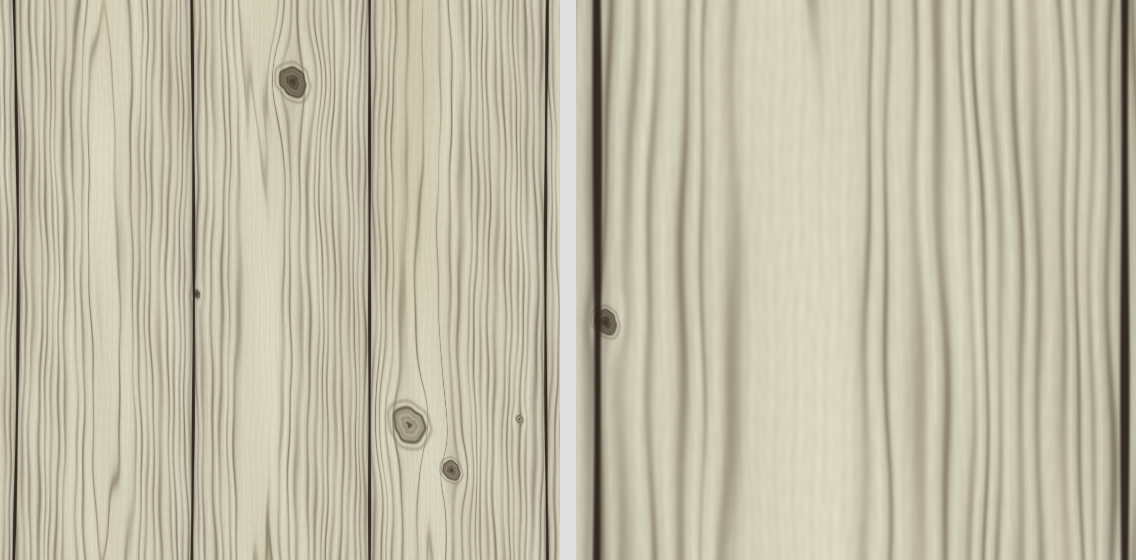
Left, the full canvas; right, a detail of the centre.
This texture is drawn by a three.js fragment shader. Its source:

```glsl
// Pale weathered pine planks with upright grain, knots and dark gaps.
varying vec2 vUv;

const float PITCH = 0.3157;
const float FIRST_GAP = 0.0286;
const float GAP_HALF = 0.0023;
const float SMOOTH = 0.0014;
const float RINGS = 92.0;        // grain lines per unit, far from the heart
const float HEART_DEPTH = 0.05;  // larger clears a wider strip at the heart
const float LINE_HALF = 0.0023;
const int KNOTS = 5;

const vec3 PALE_WOOD = vec3(0.855, 0.848, 0.765);
const vec3 DULL_WOOD = vec3(0.790, 0.770, 0.680);
const vec3 WARM_STAIN = vec3(0.790, 0.745, 0.630);
const vec3 GRAIN = vec3(0.500, 0.455, 0.370);
const vec3 KNOT_BROWN = vec3(0.270, 0.225, 0.170);
const vec3 GAP_DARK = vec3(0.180, 0.140, 0.110);

// Heart position across the plank, ring phase, bow of the arches, bow height
const vec4 STYLE_LEFT = vec4(0.51, -0.35, 1.05, 0.50);
const vec4 STYLE_MIDDLE = vec4(0.38, 0.75, -0.70, 0.37);
const vec4 STYLE_RIGHT = vec4(0.33, 0.25, -0.25, 0.80);

// Knot centre, radius, darkness
vec4 knotAt(int i) {
  if (i == 0) return vec4(0.523, 0.854, 0.0240, 0.90);
  if (i == 1) return vec4(0.731, 0.241, 0.0290, 0.30);
  if (i == 2) return vec4(0.806, 0.160, 0.0155, 0.75);
  if (i == 3) return vec4(0.351, 0.475, 0.0065, 0.95);
  return vec4(0.928, 0.251, 0.0060, 0.45);
}

float bell(float x) { return exp(-x * x); }

// Fine upright fibres from layered sines
float fibres(vec2 p) {
  float sway = sin(p.y * 13.0 + p.x * 40.0);
  float coarse = sin(p.x * 610.0 + sway * 2.0 + sin(p.y * 37.0));
  float fine = sin(p.x * 1130.0 - sway * 3.0 + sin(p.y * 61.0 + p.x * 90.0));
  float flecks = sin(p.y * 290.0 + 4.0 * sin(p.x * 170.0)) * sin(p.x * 430.0 + p.y * 50.0);
  return (coarse + fine + flecks) / 3.0;
}

// Slow sideways wander of the grain
float wander(vec2 p, float plank) {
  float s = p.y + plank * 1.7;
  return 0.0034 * sin(s * 7.0 + p.x * 16.0)
       + 0.0018 * sin(s * 17.0 - p.x * 45.0)
       + 0.0008 * sin(s * 43.0 + p.x * 80.0);
}

void main() {
  vec2 p = vUv;

  // Planks, with slightly bowed gaps
  float bowedX = p.x - 0.008 * (1.0 - 1.5 * p.x) * (sin(3.1416 * p.y) - 0.5);
  float across = (bowedX - FIRST_GAP) / PITCH;
  float plank = floor(across);
  float gapDist = (0.5 - abs(fract(across) - 0.5)) * PITCH;
  vec4 style = STYLE_RIGHT;
  if (plank < 1.5) style = STYLE_MIDDLE;
  if (plank < 0.5) style = STYLE_LEFT;

  // Knots push the grain aside and leave dark tails
  vec2 q = p;
  float squeeze = 1.0;
  float tails = 0.0;
  for (int i = 0; i < KNOTS; i++) {
    vec4 k = knotAt(i);
    vec2 rel = (p - k.xy) / k.z;
    float push = 0.85 * bell(rel.x / 1.9) * bell(rel.y / 3.2);
    q.x -= (p.x - k.x) * push;
    squeeze *= 1.0 - 0.7 * push;
    tails += k.w * bell(rel.x / 0.5) * exp(-abs(rel.y) / 2.5);
  }

  // Growth rings cut lengthwise: arches at the heart, close lines at the sides
  float heartX = FIRST_GAP + (plank + style.x) * PITCH;
  float d = q.x - heartX + wander(q, plank);
  float ringRadius = length(vec2(d, HEART_DEPTH));
  float rise = (p.y - style.w) / 0.5;
  float phase = RINGS * (ringRadius - HEART_DEPTH)
    + (style.y + style.z * rise * rise) * bell(d / 0.055)
    + 0.22 * sin(d * 95.0 + plank * 2.0) + 0.12 * sin(d * 210.0 + p.y * 5.0);
  float density = max(RINGS * abs(d) / ringRadius * squeeze, 24.0);
  float lineDist = (fract(phase) - 0.5) / density;
  float vary = 0.68 + 0.2 * sin(floor(phase) * 2.4 + d * 30.0 + p.y * 5.0)
    + 0.12 * sin(p.y * 23.0 + d * 60.0);
  float core = bell(lineDist / LINE_HALF);
  float halo = bell((lineDist + 0.0015) / 0.0048);
  float grain = vary * (0.62 * core + 0.22 * halo);

  // Wood tone: broad stains and fibres
  float cloud = 0.5 + 0.25 * sin(p.x * 31.0 + 2.0 * sin(p.y * 5.0))
    + 0.25 * sin(p.x * 67.0 + p.y * 7.0 + plank);
  vec3 color = mix(PALE_WOOD, DULL_WOOD, 0.45 * cloud);
  float stain = bell((p.x - 0.735) / 0.05) * smoothstep(0.25, 0.65, p.y);
  stain += 0.5 * bell(d / 0.03) * smoothstep(0.25, 0.5, abs(p.y - 0.45));
  color = mix(color, WARM_STAIN, 0.5 * min(stain, 1.0));
  color *= 1.0 + 0.028 * fibres(p);
  color = mix(color, GRAIN, clamp(grain + 0.45 * tails, 0.0, 0.9));

  // Knot faces: rings, dark rim and dark pith
  for (int i = 0; i < KNOTS; i++) {
    vec4 k = knotAt(i);
    vec2 rel = (p - k.xy) / k.z;
    float angle = atan(rel.y, rel.x);
    float e = length(rel * vec2(1.08, 0.94) + vec2(0.12, 0.1) * rel.yx)
      + 0.05 * sin(angle * 3.0 + k.x * 40.0) + 0.03 * sin(angle * 7.0);
    float soft = SMOOTH / k.z;
    float face = 1.0 - smoothstep(1.0 - soft, 1.12 + soft, e);
    float rings = 0.5 + 0.5 * sin(e * 19.0 + 0.6 * sin(angle * 2.0));
    float depth = k.w * (0.45 + 0.45 * bell(e / 0.65)) + 0.16 * rings;
    depth += 0.5 * bell(e / 0.16);
    vec3 faceColor = mix(DULL_WOOD, KNOT_BROWN, clamp(depth, 0.0, 0.95));
    color = mix(color, faceColor, face);
    color = mix(color, KNOT_BROWN, 0.6 * bell((e - 0.98) / 0.11));
    color = mix(color, GRAIN, 0.4 * bell((e - 1.38) / 0.12));
  }

  // Shaded plank edges and open gaps
  color *= 1.0 - 0.22 * exp(-gapDist / 0.006);
  float gapWidth = GAP_HALF + 0.0005 * sin(p.y * 19.0 + floor(across + 0.5) * 3.0);
  float gap = 1.0 - smoothstep(gapWidth - SMOOTH, gapWidth + SMOOTH, gapDist);
  color = mix(color, GAP_DARK, 0.95 * gap);

  gl_FragColor = vec4(color, 1.0);
}
```
